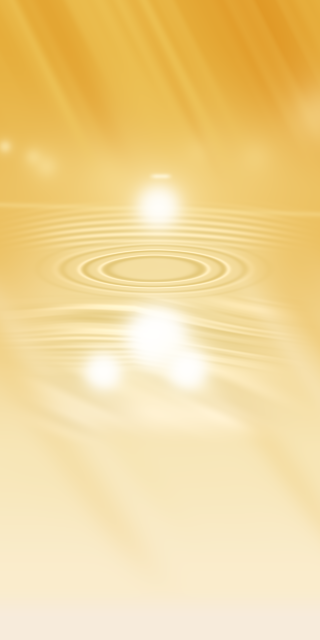
Reproduce this background procedurally as a Shadertoy shader.

```glsl
// Golden light over rippled water: a vertical amber-to-cream gradient crossed
// by slanted rays, with elliptical rings, wind streaks and soft white glows.
// Coordinates are in canvas widths: x runs 0..1 and y runs 0..2 upwards.

const vec3 CREAM = vec3(0.97, 0.92, 0.86);
const vec3 IVORY = vec3(0.98, 0.925, 0.80);
const vec3 PALE  = vec3(0.968, 0.90, 0.71);
const vec3 SAND  = vec3(0.95, 0.84, 0.57);
const vec3 HONEY = vec3(0.92, 0.745, 0.36);
const vec3 AMBER = vec3(0.90, 0.68, 0.23);
const vec3 DEEP  = vec3(0.87, 0.57, 0.12);
const vec3 BEAM  = vec3(0.94, 0.80, 0.38);
const vec3 WATER = vec3(0.96, 0.885, 0.66);
const vec3 LIGHT = vec3(1.0, 0.94, 0.70);

// Glows: centre x, centre y, radius, strength
const int GLOW_COUNT = 11;
const vec4 GLOWS[GLOW_COUNT] = vec4[](
    vec4(0.495, 1.354, 0.052, 1.25), vec4(0.490, 0.945, 0.068, 1.8),
    vec4(0.323, 0.839, 0.044, 1.3), vec4(0.586, 0.846, 0.048, 1.35),
    vec4(0.016, 1.542, 0.016, 0.6), vec4(0.104, 1.510, 0.022, 0.45),
    vec4(0.146, 1.479, 0.030, 0.45), vec4(0.344, 1.458, 0.065, 0.25),
    vec4(0.620, 1.526, 0.036, 0.25), vec4(0.800, 1.510, 0.045, 0.3),
    vec4(0.995, 1.640, 0.080, 0.5));

float hash(vec2 p) {
    vec3 q = fract(p.xyx * 0.1031);
    q += dot(q, q.yzx + 33.33);
    return fract((q.x + q.y) * q.z);
}

float noise(vec2 p) {
    vec2 i = floor(p), f = fract(p);
    f = f * f * (3.0 - 2.0 * f);
    return mix(mix(hash(i), hash(i + vec2(1, 0)), f.x),
               mix(hash(i + vec2(0, 1)), hash(i + vec2(1, 1)), f.x), f.y);
}

// Bell curve around a centre
float bell(float v, float centre, float width) {
    float d = (v - centre) / width;
    return exp(-d * d);
}

// One inside [low, high], with soft ends
float window(float v, float low, float high, float soft) {
    return smoothstep(low - soft, low + soft, v)
         * (1.0 - smoothstep(high - soft, high + soft, v));
}

vec3 backdrop(vec2 p) {
    vec3 c = mix(CREAM, IVORY, smoothstep(0.06, 0.17, p.y));
    c = mix(c, PALE, smoothstep(0.18, 0.58, p.y));
    c = mix(c, SAND, smoothstep(0.55, 0.92, p.y));
    c = mix(c, HONEY, smoothstep(0.85, 1.25, p.y));
    c = mix(c, AMBER, smoothstep(1.4, 1.9, p.y));
    // Pale haze behind the horizon
    return mix(c, LIGHT, 0.42 * bell(p.x, 0.5, 0.36) * bell(p.y, 1.38, 0.2));
}

vec3 addRays(vec3 c, vec2 p) {
    // Upper rays fan down to the horizon
    float s = p.x + 0.5 * p.y;
    float upper = smoothstep(1.38, 1.75, p.y);
    float fibres = noise(vec2(s * 32.0, p.y * 1.5)) - 0.4;
    float beams = 0.5 * bell(s, 1.035, 0.022) + 0.5 * bell(s, 1.31, 0.10)
                + 0.5 * bell(s, 1.455, 0.022) + 0.25 * bell(s, 1.53, 0.02);
    c = mix(c, DEEP, upper * (0.75 * bell(s, 1.77, 0.15) + 0.3 * bell(s, 1.13, 0.05)
                            + 0.25 * bell(s, 1.41, 0.02)));
    c = mix(c, BEAM, upper * clamp(beams + 0.35 * fibres, 0.0, 1.0));

    // Lower rays lean further and fade into the cream
    float k = p.x + 0.7 * p.y;
    float lower = window(p.y, 0.25, 1.2, 0.15);
    float shade = 0.2 * bell(k, 0.61, 0.07) + 0.45 * bell(k, 1.66, 0.045)
                + 0.2 * bell(k, 1.27, 0.06);
    c = mix(c, HONEY, lower * shade);
    float sheen = 0.3 * bell(k, 1.54, 0.04) + 0.25 * bell(k, 0.73, 0.05)
                + 0.3 * noise(vec2(k * 11.0, p.y * 2.0));
    return mix(c, IVORY, lower * sheen * 0.7);
}

// Signed wave height: rings above, wind streaks in the middle, swell below
float waves(vec2 p) {
    vec2 q = (p - vec2(0.479, 1.159)) / vec2(1.0, 0.26);
    float r = length(q) + 0.014 * (noise(p * vec2(6, 14)) - 0.5);
    float lines = sin((p.y + 0.22 * q.x * q.x) * 300.0 + 2.0 * noise(p * vec2(4, 9)));
    float rings = 0.5 * lines * smoothstep(1.20, 1.26, p.y) * smoothstep(0.27, 0.36, r);
    rings += 0.7 * bell(r, 0.145, 0.018) - 0.75 * bell(r, 0.167, 0.008);
    rings += 0.75 * bell(r, 0.214, 0.012) - 0.8 * bell(r, 0.230, 0.008);
    rings += 0.5 * bell(r, 0.282, 0.012) - 0.3 * bell(r, 0.305, 0.012);
    rings += 0.25 * bell(r, 0.36, 0.014);

    float drift = p.y + 0.2 * max(p.x - 0.42, 0.0) + 0.03 * noise(p * vec2(4, 6));
    float streaks = 1.3 * (noise(vec2(p.x * 2.5, drift * 115.0)) - 0.5)
                  + 0.7 * (noise(vec2(p.x * 3.0, drift * 50.0 + 9.0)) - 0.5);
    float swell = noise(vec2(p.x * 4.0, (p.y + 0.45 * p.x) * 26.0)) - 0.5;
    float w = mix(swell, streaks, smoothstep(0.80, 0.94, p.y));
    return mix(w, rings, smoothstep(1.03, 1.09, p.y));
}

vec3 addWater(vec3 c, vec2 p) {
    float mask = exp(-pow(abs(p.x - 0.48) / 0.36, 4.0)) * window(p.y, 0.66, 1.325, 0.06);
    c = mix(c, mix(IVORY, WATER, smoothstep(0.65, 0.95, p.y)), 0.8 * mask);
    return c - vec3(0.09, 0.12, 0.21) * waves(p) * mask;
}

void mainImage(out vec4 fragColor, in vec2 fragCoord) {
    vec2 p = fragCoord / iResolution.xy * vec2(1.0, 2.0);
    vec3 c = addWater(addRays(backdrop(p), p), p);

    // Horizon glint and the small flat reflection above it
    c = mix(c, LIGHT, 0.25 * bell(p.y, 1.36 - 0.03 * p.x, 0.009));
    float dash = window(p.x, 0.475, 0.53, 0.015) * bell(p.y, 1.449, 0.008);
    c = mix(c, vec3(1.0, 0.97, 0.85), 0.75 * dash);

    // Each glow has a core and a wider, paler halo
    for (int i = 0; i < GLOW_COUNT; i++) {
        vec4 g = GLOWS[i];
        float d = length(p - g.xy);
        vec3 core = mix(LIGHT, vec3(1.0), smoothstep(0.3, 1.2, g.w));
        c = mix(c, mix(LIGHT, core, 0.6), min(0.4 * g.w, 0.5) * bell(d, 0.0, g.z * 2.0));
        c = mix(c, core, 1.0 - exp(-1.6 * g.w * g.w * bell(d, 0.0, g.z)));
    }
    fragColor = vec4(clamp(c, 0.0, 1.0), 1.0);
}
```
